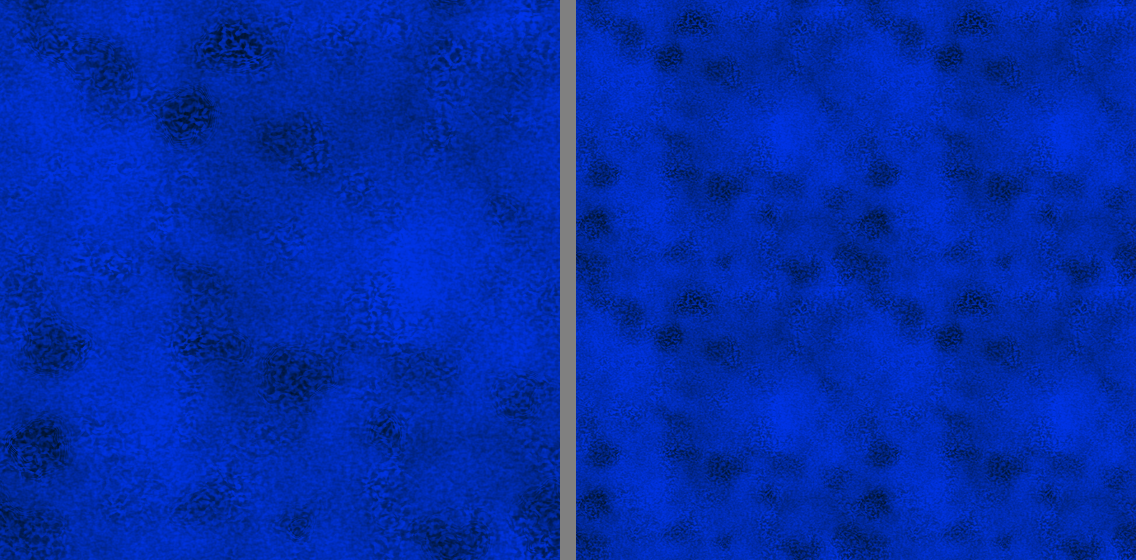
Left, the tile; right, the same tile 2 across and 2 down.
Give the GLSL for this texture, as a WebGL 2 fragment shader.

```glsl
#version 300 es
precision highp float;
// Seamless deep blue hammered glass: soft shading, dark dimples and fine curling ripples.
uniform vec2 u_resolution;
out vec4 fragColor;

const float TAU = 6.2831853;

// Two random values in 0..1 for a lattice point.
vec2 hash2(vec2 cell, float seed) {
  uvec2 q = uvec2(ivec2(cell) + ivec2(int(seed) * 131, int(seed) * 57 + 11));
  uint h = q.x * 1597334673u ^ q.y * 3812015801u;
  h = (h ^ (h >> 15)) * 2246822519u;
  h = (h ^ (h >> 13)) * 3266489917u;
  h ^= h >> 16;
  return vec2(h & 65535u, h >> 16) / 65535.0;
}

float cornerSlope(vec2 cell, vec2 offset, vec2 period, float seed) {
  float angle = TAU * hash2(mod(cell, period), seed).x;
  return dot(vec2(cos(angle), sin(angle)), offset);
}

// Gradient noise, about -0.7..0.7, wrapping over the unit square.
float noise(vec2 uv, vec2 period, float seed) {
  vec2 p = uv * period;
  vec2 i = floor(p), f = p - i;
  vec2 w = f * f * f * (f * (f * 6.0 - 15.0) + 10.0);
  vec2 e = vec2(1.0, 0.0);
  float low = mix(cornerSlope(i, f, period, seed),
                  cornerSlope(i + e.xy, f - e.xy, period, seed), w.x);
  float high = mix(cornerSlope(i + e.yx, f - e.yx, period, seed),
                   cornerSlope(i + e.xx, f - e.xx, period, seed), w.x);
  return mix(low, high, w.y);
}

float fbm(vec2 uv, float period, float seed) {
  float sum = 0.0, gain = 1.0;
  for (int k = 0; k < 4; k++) {
    sum += gain * noise(uv, vec2(period), seed + float(k));
    period *= 2.0;
    gain *= 0.5;
  }
  return sum;
}

// Scattered rounded dimples of varied depth and width.
float dimples(vec2 uv, float count, float seed) {
  vec2 p = uv * count;
  vec2 base = floor(p);
  float sum = 0.0;
  for (int y = -1; y <= 1; y++) {
    for (int x = -1; x <= 1; x++) {
      vec2 cell = base + vec2(x, y);
      vec2 id = mod(cell, count);
      vec2 shape = hash2(id, seed + 1.0);
      vec2 d = p - cell - 0.15 - 0.7 * hash2(id, seed);
      d.y *= 1.25;
      float radius = mix(0.5, 0.85, shape.y);
      float bowl = max(0.0, 1.0 - dot(d, d) / (radius * radius));
      sum += shape.x * bowl * bowl;
    }
  }
  return sum;
}

// Short wavy ridges, drawn out into broken arcs around the dimples.
float ripples(vec2 uv, float depth) {
  vec2 sway = vec2(noise(uv, vec2(42.0), 20.0), noise(uv, vec2(42.0), 21.0));
  vec2 p = uv + 0.009 * sway;
  float ridges = noise(p, vec2(94.0, 124.0), 22.0)
               + 0.4 * noise(p, vec2(180.0, 210.0), 23.0);
  float arcs = sin(TAU * (8.0 * depth + 0.8 * sway.x));
  return tanh(4.0 * (ridges + 0.14 * arcs));
}

// Blue ramp from navy to vivid cobalt.
vec3 glassColor(float blue) {
  return vec3(0.0, 0.195 * pow(blue / 0.85, 0.65), blue);
}

void main() {
  vec2 uv = gl_FragCoord.xy / u_resolution;

  // Uneven outlines for the dimples
  vec2 bend = vec2(fbm(uv, 9.0, 30.0), fbm(uv, 9.0, 40.0));
  float depth = dimples(uv + 0.05 * bend, 7.0, 3.0);

  // Broad light and shade
  float shade = fbm(uv + 0.02 * bend, 3.0, 50.0);
  float smudge = fbm(uv, 14.0, 60.0);

  // Surface relief, strongest in the dimples and in loose patches
  float patches = smoothstep(0.0, 0.55, fbm(uv, 8.0, 70.0));
  float relief = 0.045 + 0.17 * min(depth, 0.6) + 0.11 * patches;
  float grain = noise(uv, vec2(120.0, 160.0), 80.0)
              + 0.7 * noise(uv, vec2(220.0, 240.0), 81.0);

  float blue = 0.712 + 0.22 * shade + 0.07 * smudge - 0.25 * depth;
  blue += relief * ripples(uv, depth) + 0.15 * grain;
  // Gentle shoulder keeps the highlights from glaring
  blue -= 0.5 * max(0.0, blue - 0.86);
  fragColor = vec4(glassColor(clamp(blue, 0.16, 0.95)), 1.0);
}
```
